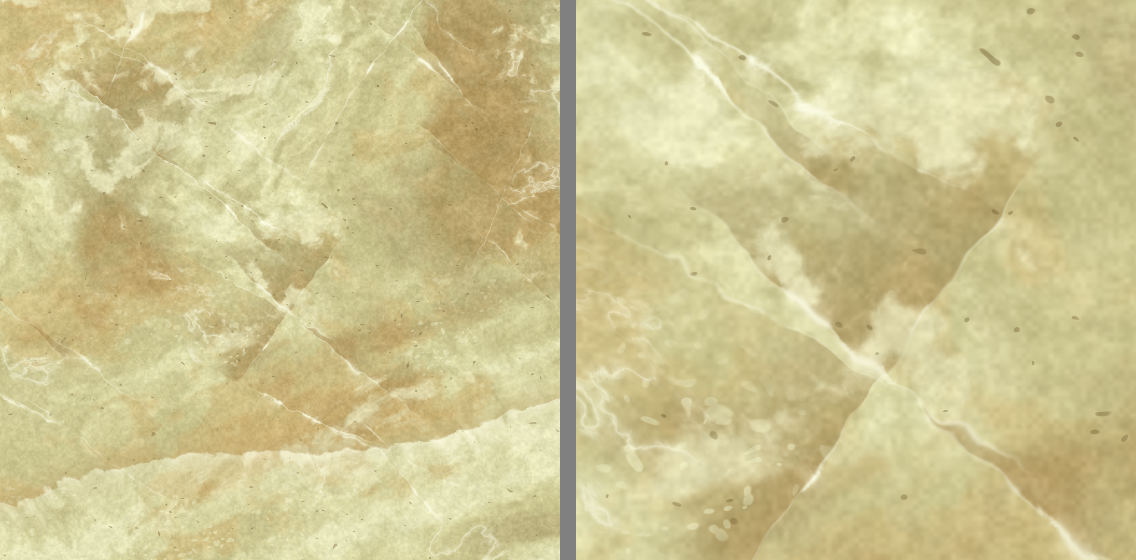
Left: the whole. Right: its middle third, enlarged.
This texture is drawn by a three.js fragment shader. Its source:

```glsl
varying vec2 vUv;

const vec3 SAGE = vec3(0.81, 0.79, 0.58);
const vec3 CREAM = vec3(0.86, 0.85, 0.65);
const vec3 TAN = vec3(0.81, 0.745, 0.515);
const vec3 OLIVE = vec3(0.71, 0.67, 0.47);
const vec3 OCHRE = vec3(0.71, 0.61, 0.39);
const vec3 RUST = vec3(0.81, 0.68, 0.43);
const vec3 CHALK = vec3(0.92, 0.92, 0.76);
const vec3 VEIN = vec3(0.98, 0.98, 0.88);
const vec3 PIT = vec3(0.50, 0.43, 0.25);

const float WARP = 0.32;
const float BED_ANGLE = 0.38;
const float FALL_ANGLE = -0.62;
const float RISE_ANGLE = 0.95;
const float CRACK_WIDTH = 0.0016;
const int CRACKS = 24;
const float GRAIN = 0.055;
const mat2 TURN = mat2(0.8, 0.6, -0.6, 0.8);

float hash(vec2 p) {
  vec3 h = fract(p.xyx * 0.1031);
  h += dot(h, h.yzx + 33.33);
  return fract((h.x + h.y) * h.z);
}

float noise(vec2 p) {
  vec2 i = floor(p), f = fract(p);
  f = f * f * (3.0 - 2.0 * f);
  return mix(mix(hash(i), hash(i + vec2(1, 0)), f.x),
             mix(hash(i + vec2(0, 1)), hash(i + vec2(1, 1)), f.x), f.y);
}

float fbm(vec2 p) {
  float sum = 0.0, amp = 0.5;
  for (int i = 0; i < 6; i++) {
    sum += amp * noise(p);
    p = TURN * p * 2.03 + 17.0;
    amp *= 0.5;
  }
  return sum;
}

// Scattered spots, one at most per grid cell
float spots(vec2 p, float count, float fill, float size) {
  vec2 cell = floor(p * count);
  vec2 centre = 0.3 + 0.4 * vec2(hash(cell + 5.0), hash(cell + 71.0));
  float radius = size * (0.4 + 0.6 * hash(cell + 23.0));
  float d = length((fract(p * count) - centre) * vec2(0.8, 1.1));
  return step(hash(cell), fill) * (1.0 - smoothstep(radius * 0.6, radius, d));
}

// Broken healed cracks: x is brightness, y the tone step across them
vec2 cracks(vec2 p, float crust) {
  vec2 bent = p + 0.035 * (vec2(fbm(p * 8.0), fbm(p * 8.0 + 31.0)) - 0.5);
  bent += 0.007 * (vec2(noise(p * 60.0), noise(p * 60.0 + 9.0)) - 0.5);
  float crumble = smoothstep(-0.13, 0.12, crust);
  float glow = 0.0, facet = 0.0;
  for (int i = 0; i < CRACKS; i++) {
    float id = float(i);
    vec2 mid = vec2(fract(id * 0.618 + 0.1), 0.12 + 0.88 * fract(id * 0.755 + 0.3));
    float rising = step(0.74, hash(vec2(id, 11.0)));
    float angle = mix(FALL_ANGLE, RISE_ANGLE, rising) + 0.6 * (hash(vec2(id, 19.0)) - 0.5);
    vec2 dir = vec2(cos(angle), sin(angle)), rel = bent - mid;
    float along = dot(rel, dir), off = dot(rel, vec2(-dir.y, dir.x));
    float reach = mix(0.10, 0.34, hash(vec2(id, 29.0)));
    float body = 1.0 - smoothstep(reach * 0.6, reach, abs(along));
    float patchy = smoothstep(0.4, 0.95, noise(vec2(along * 16.0 + id * 9.0, id)));
    float t = off / (CRACK_WIDTH * (0.6 + 1.4 * patchy * crumble));
    float line = (0.15 + 0.3 * crumble + 0.5 * patchy) * exp(-t * t);
    line += 0.55 * patchy * crumble * exp(-abs(off) / 0.008);
    glow = max(glow, body * line * (0.5 + 0.5 * hash(vec2(id, 53.0))));
    facet += body * smoothstep(-0.002, 0.002, off) * exp(-abs(off) * 10.0) * (hash(vec2(id, 41.0)) - 0.5);
  }
  return vec2(glow, facet);
}

// Signed height above the ragged seam near the bottom
float seamHeight(vec2 p) {
  float wave = 0.09 + 0.2 * p.x + 0.028 * sin(6.2832 * p.x);
  return p.y - wave - 0.035 * (fbm(p * 13.0) - 0.5) - 0.022 * (fbm(p * 42.0) - 0.5);
}

void main() {
  vec2 p = vUv;
  vec2 warp = vec2(fbm(p * 3.0), fbm(p * 3.0 + 40.0)) - 0.5;
  vec2 q = p + WARP * warp;
  float seam = seamHeight(p);
  float above = smoothstep(-0.0015, 0.0015, seam);

  // Cloudy stone on top, slanted bedding below
  vec2 bedDir = vec2(cos(BED_ANGLE), sin(BED_ANGLE));
  vec2 b = p + 0.12 * warp;
  vec2 bed = vec2(dot(b, bedDir) * 2.2, dot(b, vec2(-bedDir.y, bedDir.x)) * 10.0);
  float bedded = 1.0 - smoothstep(-0.1, 0.12, p.y - 0.36 - 0.2 * p.x + 0.3 * warp.x);
  float crust = fbm(p * 20.0) - 0.5;
  float fleck = fbm(q * 38.0 + 5.0) - 0.5;
  vec2 cleft = cracks(p, fleck);
  float rough = mix(0.6, 0.32, bedded);
  float pale = mix(fbm(q * 4.0 + 3.0), fbm(bed + 8.0), bedded) + rough * (crust + 0.6 * fleck);
  float warm = mix(fbm(q * 3.9 + 60.0), fbm(bed * 0.8 + 27.0), bedded) + 0.35 * crust + 0.25 * cleft.y;
  float dull = mix(fbm(q * 3.5 + 90.0), fbm(bed + 52.0), bedded) + 0.3 * fleck + 0.45 * cleft.y;

  // Darker ground at the top and just over the seam
  float shade = above * exp(-max(seam, 0.0) * 7.0) * (1.0 - 0.6 * p.x);
  warm += 0.1 * shade - 0.05 * (1.0 - above);
  dull += 0.04 * smoothstep(0.5, 1.0, p.y) - 0.05 * (1.0 - above);

  vec3 col = mix(SAGE, CREAM, smoothstep(0.42, 0.58, pale));
  col = mix(col, TAN, 0.9 * smoothstep(0.45, 0.56, warm));
  col = mix(col, OLIVE, 0.75 * smoothstep(0.52, 0.68, dull));
  col = mix(col, RUST, 0.6 * smoothstep(0.60, 0.72, warm));
  col = mix(col, OCHRE, 0.7 * smoothstep(0.55, 0.70, 0.5 * (warm + dull)));
  col = mix(col, CHALK, 0.7 * smoothstep(0.59, 0.72, pale));

  // Pebbles, sparse pits, mottling and fine grain
  float band = smoothstep(0.42, 0.6, fbm(p * 5.0 + 12.0)) * mix(0.15, 0.8, bedded);
  vec2 rag = p + 0.012 * (vec2(noise(p * 70.0), noise(p * 70.0 + 33.0)) - 0.5);
  float pebble = max(spots(rag, 42.0, 0.35, 0.32), spots(rag + 0.37, 80.0, 0.3, 0.32));
  col = mix(col, CHALK, band * pebble * 0.65);
  col = mix(col, PIT, 0.45 * spots(rag, 75.0, 0.05, 0.22));
  col += 0.16 * mix(1.0, 0.6, bedded) * fleck;
  col += GRAIN * (noise(p * 150.0) + noise(p * 310.0) - 1.0);

  // Wandering threads and straight cracks
  float thread = abs(fbm(q * 4.0 + 130.0) + 0.15 * fleck - 0.5);
  float threadMask = smoothstep(0.5, 0.72, noise(p * 6.0 + 77.0) + 0.5 * fleck);
  col = mix(col, VEIN, 0.65 * threadMask * exp(-thread * 95.0));
  col = mix(col, VEIN, min(cleft.x, 1.0));

  // Seam: bright lip fading downward, brown shadow above
  float lip = (1.0 - above) * exp(min(seam, 0.0) * 30.0) * (0.85 + 1.5 * fleck);
  float edge = exp(-seam * seam / 0.000008) * smoothstep(-0.2, 0.1, fleck);
  col = mix(col, OCHRE, 0.4 * above * exp(-max(seam, 0.0) * 40.0));
  col = mix(col, VEIN, clamp(max(lip * (0.4 + 0.35 * p.x), 0.65 * edge), 0.0, 1.0));

  gl_FragColor = vec4(clamp(col, 0.0, 1.0), 1.0);
}
```
